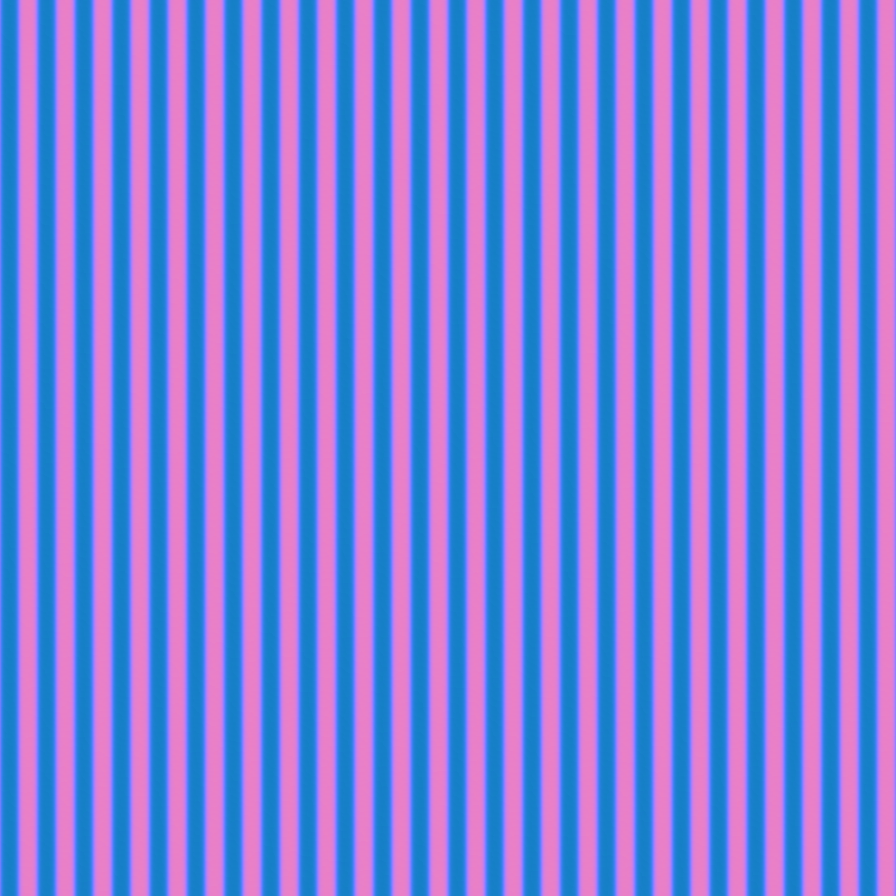
Give the GLSL for this pattern, as a WebGL 2 fragment shader.

```glsl
#version 300 es
precision highp float;

uniform vec2 u_resolution;
out vec4 fragColor;

const float TAU = 6.2831853;

vec2 hash2(vec2 p) {
  vec3 q = fract(p.xyx * vec3(0.1031, 0.1030, 0.0973));
  q += dot(q, q.yzx + 33.33);
  return fract((q.xx + q.yz) * q.zy);
}

// Wrapping cellular noise: offset to the nearest point, the slope of a small pit
vec2 cellSlope(vec2 p, float cells) {
  vec2 cell = floor(p);
  vec2 local = fract(p);
  vec2 nearest = vec2(2.0);
  for (int y = -1; y <= 1; y++) {
    for (int x = -1; x <= 1; x++) {
      vec2 neighbour = vec2(x, y);
      vec2 offset = neighbour + hash2(mod(cell + neighbour, cells)) - local;
      if (dot(offset, offset) < dot(nearest, nearest)) nearest = offset;
    }
  }
  return nearest;
}

void main() {
  vec2 uv = gl_FragCoord.xy / u_resolution;

  // Corrugated ridges: a sine flattened into steep, even flanks
  float wave = sin(TAU * 24.0 * uv.x);
  vec2 slope = vec2(-0.83 * tanh(2.2 * wave) / tanh(2.2), 0.0);

  // Faint surface grain
  slope += 0.014 * cellSlope(uv * 180.0, 180.0);

  // Encode the unit normal as colour
  vec3 normal = vec3(slope, sqrt(max(0.0, 1.0 - dot(slope, slope))));
  fragColor = vec4(0.5 + 0.5 * normal, 1.0);
}
```
